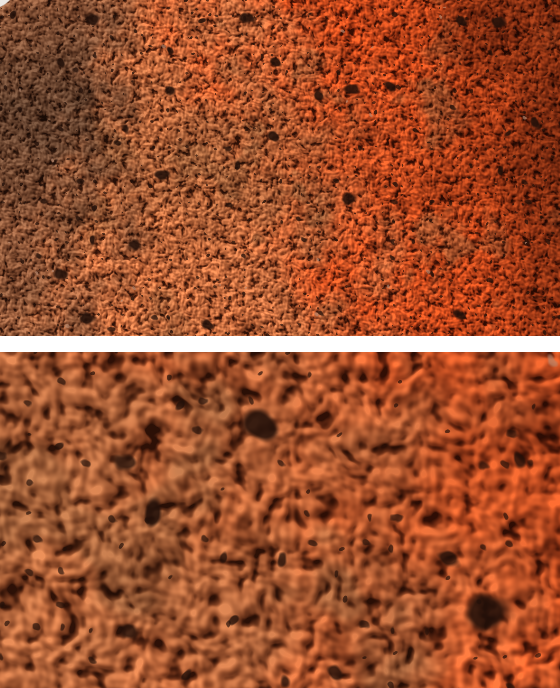
Top: the whole. Bottom: its middle third, enlarged.
A WebGL 2 fragment shader for this texture:

```glsl
#version 300 es
precision highp float;
// Weathered, rough terracotta: broad stains of tan, red, grey and maroon
// are lit by a fine gradient-noise relief, then scattered with dark pits
// and pale mineral flecks. All lengths are fractions of the canvas height.

uniform vec2 u_resolution;
out vec4 fragColor;

vec2 hash2(vec2 p) {
    vec3 q = fract(vec3(p.xyx) * vec3(0.1031, 0.1030, 0.0973));
    q += dot(q, q.yzx + 33.33);
    return fract((q.xx + q.yz) * q.zy);
}

float cornerSlope(vec2 cell, vec2 offset) {
    float angle = 6.2832 * hash2(cell).x;
    return dot(vec2(cos(angle), sin(angle)), offset);
}

float gradientNoise(vec2 p) {
    vec2 i = floor(p), f = fract(p);
    vec2 w = f * f * f * (f * (f * 6.0 - 15.0) + 10.0);
    vec2 e = vec2(1.0, 0.0);
    float low = mix(cornerSlope(i, f), cornerSlope(i + e, f - e), w.x);
    float high = mix(cornerSlope(i + e.yx, f - e.yx), cornerSlope(i + 1.0, f - 1.0), w.x);
    return 1.4 * mix(low, high, w.y);
}

float fbm(vec2 p) {
    float sum = 0.0, amplitude = 0.6;
    for (int i = 0; i < 4; i++) {
        sum += amplitude * gradientNoise(p);
        p = mat2(1.6, 1.2, -1.2, 1.6) * p + 17.3;
        amplitude *= 0.55;
    }
    return sum;
}

// Fine crumbly surface height
float grainHeight(vec2 p) {
    return 0.55 * gradientNoise(p * 36.0 + 5.0)
         + 0.60 * gradientNoise(p * 71.0 + 40.0)
         + 0.38 * gradientNoise(p * 124.0 + 90.0);
}

// Ragged spots, one per cell at most; returns coverage
float spots(vec2 p, float cells, float density, float seed) {
    vec2 q = p * cells;
    vec2 id = floor(q) + seed;
    vec2 chance = hash2(id + 71.0);
    vec2 offset = fract(q) - mix(vec2(0.3), vec2(0.7), hash2(id));
    float tilt = 3.1416 * chance.y;
    offset = mat2(cos(tilt), -sin(tilt), sin(tilt), cos(tilt)) * offset;
    offset.y *= 1.5;
    float radius = mix(0.09, 0.23, chance.y * chance.y);
    float edge = length(offset) + 0.07 * gradientNoise(q * 5.0);
    return step(chance.x, density) * (1.0 - smoothstep(radius * 0.6, radius * 1.2, edge));
}

// Broad stains across the surface
vec3 pigment(vec2 p, vec2 uv) {
    float blotch = fbm(p * 3.2 + 8.0);
    float mottle = fbm(p * 9.0 + 31.0);
    float red = smoothstep(0.36, 0.72, uv.x + 0.22 * (uv.y - 0.5) + 0.20 * blotch + 0.14 * mottle);
    vec3 color = mix(vec3(0.87, 0.49, 0.29), vec3(0.88, 0.33, 0.13), red);

    vec2 bandOffset = (uv - vec2(0.40, 0.50)) * vec2(3.6, 5.0);
    float band = exp(-dot(bandOffset, bandOffset));
    float patches = smoothstep(0.12, 0.48, fbm(p * 5.0 + 52.0) + 0.12 * mottle);
    color = mix(color, vec3(0.62, 0.39, 0.24), clamp(0.5 * band + 0.6 * patches, 0.0, 0.8));

    float maroon = smoothstep(0.72, 1.06, uv.x + 0.16 * (uv.y - 0.5) + 0.16 * blotch + 0.12 * mottle);
    color = mix(color, vec3(0.50, 0.18, 0.07), 0.85 * maroon);

    float side = smoothstep(0.25, 0.04, uv.x + 0.12 * blotch + 0.10 * mottle - 0.07 * uv.y);
    float soot = side * exp(-pow((uv.y - 0.66) * 3.6, 2.0));
    color = mix(color, vec3(0.59, 0.38, 0.26), 0.8 * side);
    color = mix(color, vec3(0.38, 0.27, 0.20), 0.75 * soot);
    return color * (1.0 + 0.16 * mottle);
}

void main() {
    vec2 uv = gl_FragCoord.xy / u_resolution;
    vec2 p = gl_FragCoord.xy / u_resolution.y;

    // Relief lit from the upper left
    vec2 warped = p + 0.006 * vec2(gradientNoise(p * 22.0), gradientNoise(p * 22.0 + 60.0));
    vec2 toLight = vec2(-0.0022, 0.0030);
    float height = grainHeight(warped);
    float relief = grainHeight(warped - toLight) - grainHeight(warped + toLight);
    float hollows = smoothstep(0.16, 0.55, fbm(p * 13.0 + 77.0));
    float shade = 0.86 + 0.34 * height + 0.40 * relief - 0.24 * hollows;
    shade -= 0.30 * smoothstep(0.12, 0.55, -height);
    shade = clamp(shade, 0.22, 1.16);

    // Shadows grow warmer as they deepen
    vec3 color = pigment(p, uv) * pow(vec3(shade), vec3(1.0, 1.3, 1.55));

    // Pits at three sizes, then sparse pale flecks
    for (int i = 0; i < 3; i++) {
        float level = float(i);
        float pit = spots(p + 0.13 * level, 9.0 * exp2(level), 0.20 + 0.05 * level, 19.0 * level);
        color = mix(color, vec3(0.13, 0.06, 0.035), (0.88 - 0.10 * level) * pit);
    }
    float fleck = spots(p + 0.37, 24.0, 0.025, 140.0);
    color = mix(color, vec3(0.72, 0.54, 0.44), 0.65 * fleck);

    // Pale background past the rounded upper-left corner
    float rim = p.x + 1.5 * (1.0 - p.y) + 0.004 * gradientNoise(p * 40.0);
    color = mix(vec3(0.93, 0.91, 0.89), color, smoothstep(0.026, 0.036, rim));

    fragColor = vec4(clamp(color, 0.0, 1.0), 1.0);
}
```
